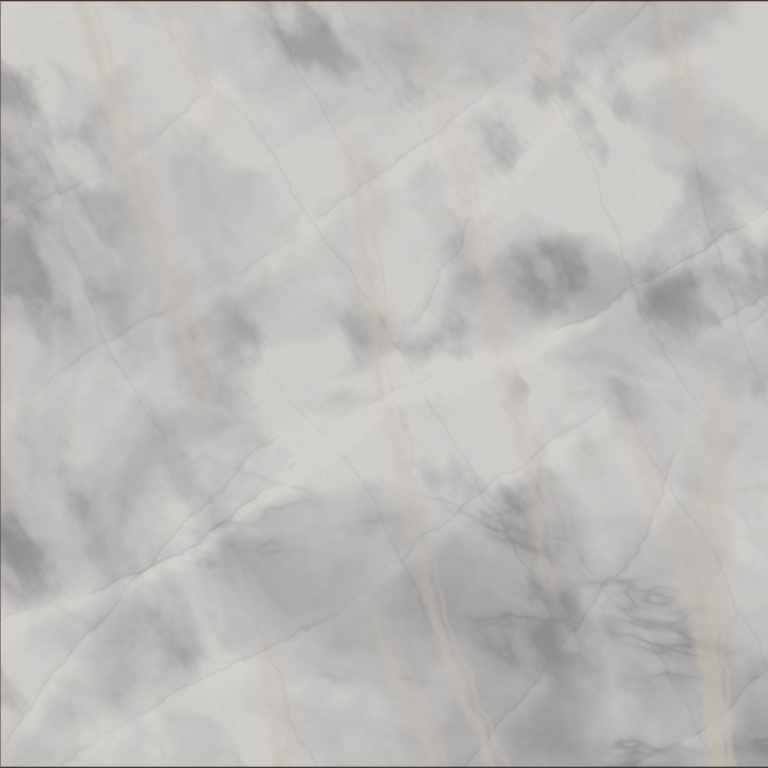
Reproduce this texture procedurally as a three.js fragment shader.

```glsl
// Polished pale grey marble: soft clouds, smudges and dark flat streaks,
// crossed by pale diagonal veins with thin ragged cores and by steep beige bands.
// Tone is summed as a darkness value from layered noise, then mapped to colour.
varying vec2 vUv;

const vec3 PALE_STONE = vec3(0.812, 0.804, 0.793);
const vec3 DEEP_GREY = vec3(0.560, 0.558, 0.565);
const vec3 BEIGE_TINT = vec3(0.010, -0.002, -0.026);
const vec3 EDGE_BROWN = vec3(0.27, 0.20, 0.17);

float hash(vec2 p) {
  return fract(sin(dot(p, vec2(127.1, 311.7))) * 43758.5453);
}

float noise(vec2 p) {
  vec2 cell = floor(p);
  vec2 f = fract(p);
  f = f * f * (3.0 - 2.0 * f);
  float low = mix(hash(cell), hash(cell + vec2(1.0, 0.0)), f.x);
  float high = mix(hash(cell + vec2(0.0, 1.0)), hash(cell + vec2(1.0, 1.0)), f.x);
  return mix(low, high, f.y);
}

float fbm(vec2 p) {
  float sum = 0.0;
  float gain = 0.516;
  for (int i = 0; i < 5; i++) {
    sum += gain * noise(p);
    p = mat2(0.8, 0.6, -0.6, 0.8) * p * 2.03 + 17.3;
    gain *= 0.5;
  }
  return sum;
}

vec2 alongAxis(vec2 p, float angle) {
  float c = cos(angle);
  float s = sin(angle);
  return vec2(c * p.x + s * p.y, c * p.y - s * p.x);
}

float bell(float d, float width) {
  return exp(-d * d / (width * width));
}

// Signed distance to a swaying, jagged line through an anchor
float veinDistance(vec2 p, vec2 anchor, float angle, float seed) {
  vec2 q = alongAxis(p - anchor, angle);
  float sway = (noise(vec2(q.x * 3.5, seed)) - 0.5) * 0.06;
  float jag = (fbm(q * 26.0 + seed) - 0.5) * 0.022;
  return q.y + sway + jag;
}

// Darkness change of one vein: feathered pale halo with a broken grey core
float vein(vec2 p, vec2 anchor, float angle, float seed, float halo, float core) {
  float d = veinDistance(p, anchor, angle, seed);
  float broken = smoothstep(0.25, 0.7, noise(p * 13.0 + seed));
  float feather = 0.4 + 1.2 * fbm(alongAxis(p, angle + 0.25) * vec2(14.0, 60.0));
  return core * (0.25 + 0.75 * broken) * bell(d, 0.0022)
       + 0.4 * core * broken * bell(d - 0.005, 0.006)
       - halo * feather * bell(d + 0.007, 0.017);
}

// Soft clouds, darker toward the lower part
float clouds(vec2 p, float lower) {
  vec2 warp = vec2(fbm(p * 3.0 + 4.0), fbm(p * 3.0 + 31.0)) - 0.5;
  float broad = fbm(p * vec2(3.6, 4.8) + warp * 1.5 + 8.0) - 0.5;
  float fine = fbm(p * 10.0 + warp * 4.0) - 0.5;
  return 0.14 + 0.19 * lower + 1.15 * broad + 0.60 * fine;
}

// Blurred grey spots, drawn out along a steep slant
float smudges(vec2 p) {
  vec2 q = alongAxis(p, -0.95) * vec2(10.0, 17.0);
  float patches = smoothstep(0.42, 0.64, fbm(p * 4.2 + 52.0));
  return 0.48 * patches * smoothstep(0.48, 0.78, fbm(q + 3.0));
}

// Dark ragged threads lying nearly flat in the lower part
float streaks(vec2 p, float lower) {
  vec2 q = alongAxis(p, -0.10);
  q.y += 0.06 * (fbm(p * 7.0 + 70.0) - 0.5);
  float ridge = 1.0 - abs(2.0 * fbm(q * vec2(3.6, 13.0) + 21.0) - 1.0);
  float patches = smoothstep(0.34, 0.58, fbm(p * vec2(4.5, 7.0) + 90.0));
  float side = smoothstep(0.12, 0.42, p.x);
  return lower * side * patches * (0.36 * pow(ridge, 20.0) + 0.16 * pow(ridge, 5.0));
}

void main() {
  vec2 p = vUv;
  float lower = 1.0 - smoothstep(0.20, 0.50, p.y);
  float darkness = clouds(p, lower) + smudges(p) + streaks(p, lower);
  darkness = max(darkness, 0.02);

  // Main diagonal vein, then lesser ones across the slab
  darkness += vein(p, vec2(0.50, 0.45), 0.53, 3.0, 0.24, 0.22);
  for (int i = 0; i < 7; i++) {
    float k = float(i);
    float r = hash(vec2(k, 5.0));
    vec2 anchor = vec2(0.04 + 0.15 * k, 0.98 - 0.15 * k + 0.06 * r);
    darkness += vein(p, anchor, 0.62 + 0.38 * r, 11.0 + 7.0 * k, 0.09, 0.16);
  }

  // Steep beige bands and hairline cracks
  float beige = 0.0;
  for (int i = 0; i < 7; i++) {
    float k = float(i);
    float r = hash(vec2(k, 23.0));
    vec2 anchor = vec2(0.06 + 0.14 * k + 0.06 * r, 0.5);
    float slant = -1.54 + 0.28 * r;
    float d = veinDistance(p, anchor, slant, 60.0 + 9.0 * k);
    float fade = smoothstep(0.2, 0.65, noise(p * vec2(2.0, 3.0) + 13.0 * k));
    beige += fade * (bell(d, 0.009) + 0.7 * bell(d - 0.017, 0.0035));
    float crack = veinDistance(p, anchor + 0.07, slant + 0.28, 120.0 + k);
    darkness += 0.11 * (1.0 - fade) * bell(crack, 0.002);
  }
  darkness = mix(darkness, 0.24, 0.55 * min(beige, 1.0));

  // Fine crystal grain
  darkness += 0.045 * (noise(p * 230.0) - 0.5) + 0.04 * (noise(p * 90.0) - 0.5);

  vec3 colour = mix(PALE_STONE, DEEP_GREY, clamp(darkness, -0.04, 1.0));
  colour += BEIGE_TINT * min(beige, 1.3);

  // Thin brown rim of the slab
  float rim = min(min(p.x + 0.001, p.y), 1.0 - p.y);
  colour = mix(EDGE_BROWN, colour, smoothstep(0.0005, 0.0028, rim));
  gl_FragColor = vec4(colour, 1.0);
}
```
